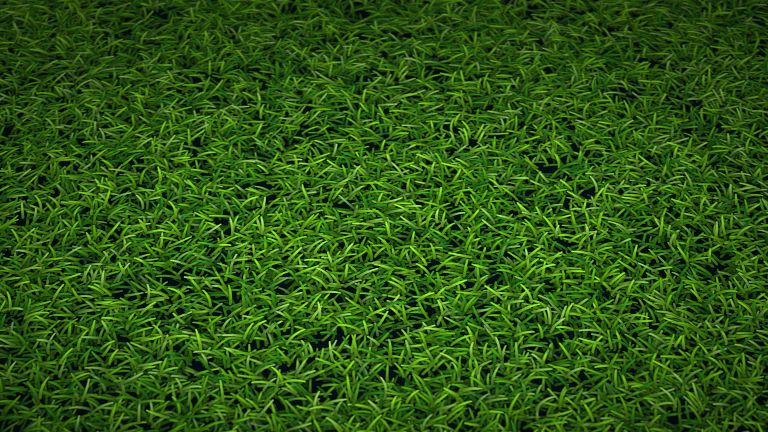
A WebGL 1 fragment shader for this texture:

```glsl
precision highp float;
uniform vec2 u_resolution;

const float PI = 3.14159265;
const int LAYERS = 10;

// Blade geometry, in units of the canvas height
const float CELL = 0.037;
const float HALF_LENGTH = 0.033;
const float HALF_WIDTH = 0.0033;
const float BEND = 8.0;
const float PERSPECTIVE = 0.22;
const float FORESHORTEN = 1.12;

// Cover, shadow and focus
const float DENSITY = 0.75;
const float CLUMPING = 0.50;
const float SHADOW_REACH = 0.007;
const float SHADOW = 0.20;
const float FOCUS_Y = 0.38;
const float DEFOCUS = 0.010;

// Palette
const vec3 SOIL = vec3(0.012, 0.050, 0.070);
const vec3 SHADE_GREEN = vec3(0.045, 0.150, 0.045);
const vec3 COOL_GREEN = vec3(0.140, 0.420, 0.080);
const vec3 LEAF_GREEN = vec3(0.290, 0.540, 0.045);
const vec3 LIME = vec3(0.430, 0.690, 0.110);
const vec3 PALE = vec3(0.480, 0.640, 0.310);

vec4 hash4(vec3 seed) {
  vec4 p = fract(seed.xyzx * vec4(0.1031, 0.1030, 0.0973, 0.1099));
  p += dot(p, p.wzxy + 33.33);
  return fract((p.xxyz + p.yzzw) * p.zywx);
}

// Layered sines that open irregular gaps in the turf, about -1 to 1
float clumps(vec2 p) {
  float broad = sin(p.x * 23.0 + 2.0 * sin(p.y * 17.0)) * sin(p.y * 27.0 + 2.0 * sin(p.x * 13.0));
  float fine = sin(dot(p, vec2(51.0, 29.0)) + 1.7 * sin(p.y * 31.0))
             * sin(dot(p, vec2(-27.0, 47.0)) + 1.7 * sin(p.x * 37.0));
  return 0.6 * broad + 0.6 * fine;
}

vec3 soil(vec2 p) {
  vec2 grid = p / 0.007;
  vec4 rnd = hash4(vec3(floor(grid), 91.0));
  float crumb = smoothstep(0.5, 0.1, length(fract(grid) - 0.3 - 0.4 * rnd.xy));
  return SOIL * (0.8 + 1.1 * crumb * rnd.z);
}

// Signed distance to a bent, tapered blade; along runs from root 0 to tip 1
float blade(vec2 q, float angle, float halfLength, float bend, out float along) {
  float c = cos(angle);
  float s = sin(angle);
  q = vec2(c * q.x + s * q.y, c * q.y - s * q.x);
  q.y += sign(c) * bend * (q.x * q.x - 0.3 * halfLength * halfLength);
  along = clamp(0.5 + 0.5 * q.x / halfLength, 0.0, 1.0);
  float width = HALF_WIDTH * mix(1.1, 0.65, along * along);
  return length(vec2(max(abs(q.x) - halfLength + width, 0.0), q.y)) - width;
}

vec3 bladeColor(float tint, float pale, float along) {
  vec3 color = mix(COOL_GREEN, LEAF_GREEN, smoothstep(0.0, 0.55, tint));
  color = mix(color, LIME, smoothstep(0.45, 1.0, tint));
  color = mix(color, PALE, smoothstep(0.74, 0.92, pale) * (0.4 + 0.6 * along));
  return color * mix(0.72, 1.16, smoothstep(0.0, 0.8, along));
}

vec3 turf(vec2 ground, float soft) {
  vec3 color = soil(ground);
  for (int layer = 0; layer < LAYERS; layer++) {
    float id = float(layer);
    float height = id / float(LAYERS - 1);
    vec2 shift = id * vec2(0.37, 0.61);
    vec2 home = floor(ground / CELL + shift);
    for (int j = -1; j <= 1; j++) {
      for (int i = -1; i <= 1; i++) {
        vec2 cell = home + vec2(float(i), float(j));
        vec4 place = hash4(vec3(cell, id + 3.0));
        vec4 look = hash4(vec3(cell + 57.0, id + 29.0));
        vec2 center = (cell - shift + place.xy) * CELL;
        if (look.x > DENSITY + CLUMPING * clumps(center)) continue;

        float angle = PI * place.z;
        angle -= 0.12 * sin(2.0 * angle);
        float along;
        float d = blade(ground - center, angle, HALF_LENGTH * mix(0.6, 1.0, place.w),
                        BEND * (look.z * 1.4 - 0.3), along);
        float shadow = smoothstep(SHADOW_REACH, 0.0, d);
        float cover = smoothstep(soft, -soft, d);
        vec3 leaf = mix(SHADE_GREEN, bladeColor(look.y, look.w, along), mix(0.25, 1.0, height));
        color = mix(color * (1.0 - SHADOW * shadow), leaf, cover);
      }
    }
  }
  return color;
}

void main() {
  vec2 uv = gl_FragCoord.xy / u_resolution;
  float aspect = u_resolution.x / u_resolution.y;

  // Receding ground plane
  float scale = 1.0 / (1.0 - PERSPECTIVE * uv.y);
  vec2 ground = vec2((uv.x - 0.5) * aspect, uv.y * FORESHORTEN) * scale;

  // Edge softness: pixel size plus defocus away from the focal band
  float away = uv.y - FOCUS_Y;
  float soft = scale * (0.6 / u_resolution.y + 0.0003) + DEFOCUS * away * away;
  vec3 color = turf(ground, soft);

  // Light falls off toward the far edge and the corners
  vec2 off = (uv - vec2(0.5, 0.42)) * vec2(0.9, 1.0);
  color *= mix(1.27, 0.68, smoothstep(0.12, 0.75, length(off)));
  gl_FragColor = vec4(color, 1.0);
}
```
